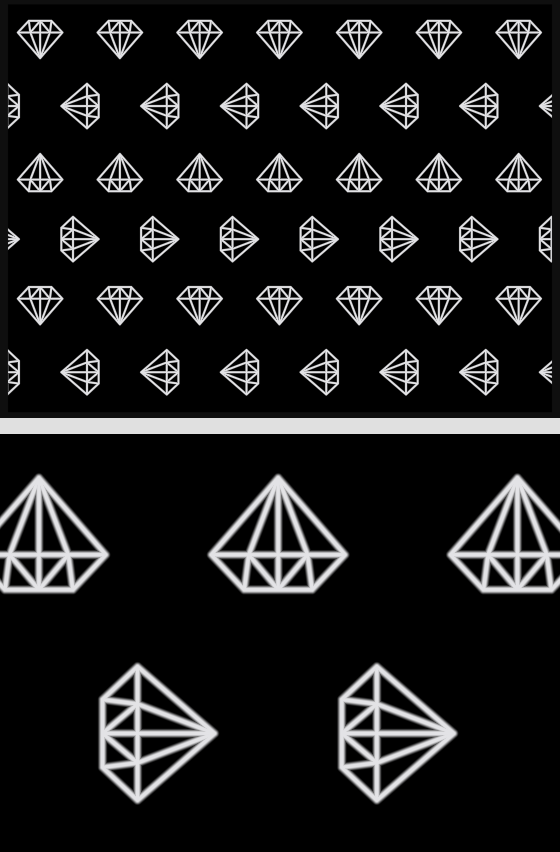
Top: the whole. Bottom: its middle third, enlarged.
Reproduce this pattern procedurally as a WebGL 2 fragment shader.

```glsl
#version 300 es
precision highp float;
// Pale line-drawn cut gems on black, set in half-offset rows inside a thin dark frame.
// Each row turns its gems a further quarter turn clockwise; every gem is a set of
// segment distances, mirrored about its axis. Lengths are fractions of canvas height.

uniform vec2 u_resolution;
out vec4 fragColor;

const vec3 GROUND = vec3(0.0);
const vec3 FRAME = vec3(0.058);
const vec3 LINE = vec3(0.89, 0.89, 0.90);

const vec2 PITCH = vec2(0.1908, 0.1592);
const vec2 FIRST_GEM = vec2(0.0960, 0.0945);  // from the upper left corner
const float GEM_SIZE = 0.0558;                // half the gem's breadth
const float HALF_STROKE = 0.00255;
const float SOFTNESS = 0.0018;

float segment(vec2 p, vec2 a, vec2 b) {
    vec2 pa = p - a, ba = b - a;
    return length(pa - ba * clamp(dot(pa, ba) / dot(ba, ba), 0.0, 1.0));
}

float box(vec2 p, vec2 halfSize) {
    vec2 d = abs(p) - halfSize;
    return length(max(d, 0.0)) + min(max(d.x, d.y), 0.0);
}

// Rotates counterclockwise by whole quarter turns.
vec2 quarterTurn(vec2 p, float turns) {
    float t = mod(turns, 4.0);
    if (t > 1.5) p = -p;
    return mod(t, 2.0) > 0.5 ? vec2(-p.y, p.x) : p;
}

// Distance to the lines of a gem pointing down, about one unit in half breadth.
float gem(vec2 p) {
    p.x = abs(p.x);
    vec2 tip = vec2(0.0, -0.80);
    vec2 girdle = vec2(0.955, 0.30);
    vec2 corner = vec2(0.485, 0.80);
    vec2 crown = vec2(0.0, corner.y);
    vec2 facet = vec2(0.42, girdle.y);

    // Outline
    float d = segment(p, tip, girdle);
    d = min(d, segment(p, girdle, corner));
    d = min(d, segment(p, corner, crown));
    // Girdle, axis and lower facets
    d = min(d, segment(p, vec2(0.0, girdle.y), girdle));
    d = min(d, segment(p, tip, crown));
    d = min(d, segment(p, tip, facet));
    // Upper facets
    d = min(d, segment(p, crown, facet));
    return min(d, segment(p, corner, facet));
}

// Distance to the nearest gem in the turning rows, y measured downward.
float gemRows(vec2 p) {
    vec2 grid = (p - FIRST_GEM) / PITCH;
    float row = round(grid.y);
    grid.x -= 0.5 * mod(row, 2.0);
    vec2 local = (grid - round(grid)) * PITCH;
    local.y = -local.y;
    return gem(quarterTurn(local, row) / GEM_SIZE) * GEM_SIZE;
}

float coverage(float d, float softness) {
    return 1.0 - smoothstep(-softness, softness, d);
}

void main() {
    vec2 p = gl_FragCoord.xy / u_resolution.y;
    float aspect = u_resolution.x / u_resolution.y;
    float pixel = 1.0 / u_resolution.y;

    // Black panel within the frame
    vec2 panelHalf = vec2(0.5 * aspect - 0.0192, 0.4878);
    float panelDist = box(p - vec2(0.5 * aspect, 0.5017), panelHalf);
    float panel = coverage(panelDist, 0.7 * pixel);

    // Gem lines
    float lineDist = gemRows(vec2(p.x, 1.0 - p.y)) - HALF_STROKE;
    float ink = coverage(lineDist, max(SOFTNESS, 0.7 * pixel));

    vec3 color = mix(FRAME, mix(GROUND, LINE, ink), panel);
    fragColor = vec4(color, 1.0);
}
```
